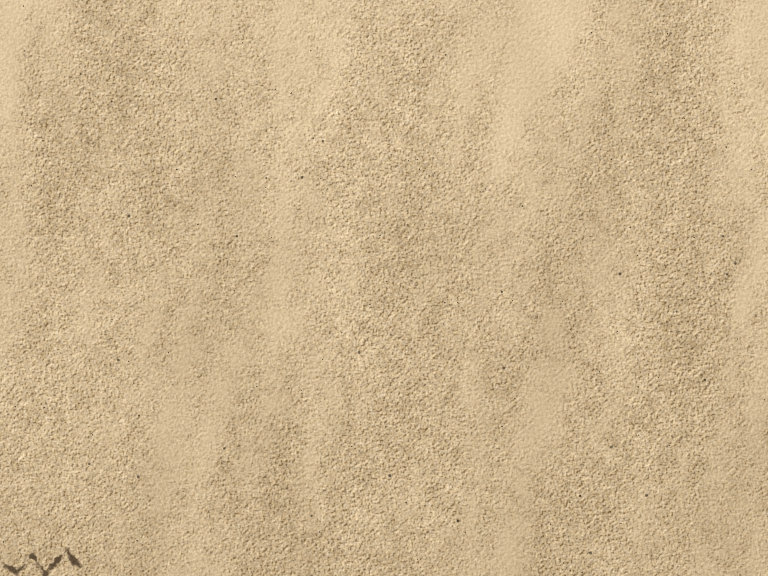
A WebGL 2 fragment shader for this texture:

```glsl
#version 300 es
precision highp float;
// Wind-swept beach sand: coarse grain between smooth, slightly slanted drifts.

uniform vec2 u_resolution;
out vec4 fragColor;

const float TAU = 6.2831853;
const vec3 SAND = vec3(0.805, 0.711, 0.565);
const vec3 WARM_TINT = vec3(0.024, 0.006, -0.026);
const vec2 TO_LIGHT = vec2(-0.0022, 0.0020);
const mat2 TURN = mat2(0.8, 0.6, -0.6, 0.8);

// Integer hash giving a value in 0..1 for each lattice cell
float hash(vec2 cell, uint seed) {
    uvec2 q = uvec2(ivec2(cell)) * uvec2(1597334673u, 3812015801u);
    uint h = (q.x ^ q.y ^ (seed * 668265263u)) * 1597334673u;
    h ^= h >> 15;
    h *= 2246822519u;
    h ^= h >> 13;
    return float(h >> 8) / 16777216.0;
}

float cornerSlope(vec2 cell, vec2 offset, uint seed) {
    float angle = TAU * hash(cell, seed);
    return dot(vec2(cos(angle), sin(angle)), offset);
}

float gradientNoise(vec2 p, uint seed) {
    vec2 c = floor(p), f = p - c;
    vec2 w = f * f * f * (f * (f * 6.0 - 15.0) + 10.0);
    vec2 e = vec2(1.0, 0.0);
    float low = mix(cornerSlope(c, f, seed), cornerSlope(c + e.xy, f - e.xy, seed), w.x);
    float high = mix(cornerSlope(c + e.yx, f - e.yx, seed), cornerSlope(c + e.xx, f - e.xx, seed), w.x);
    return mix(low, high, w.y);
}

// Two rotated layers keep the grains free of lattice directions
float grainHeight(vec2 p) {
    return gradientNoise(TURN * p * 165.0, 1u) + 0.8 * gradientNoise(p * TURN * 285.0, 2u);
}

// 0 on smooth drifts, 1 where the coarse grains lie bare
float coarseness(vec2 p) {
    float across = p.x - 0.13 * (p.y - 0.5) + 0.04 * gradientNoise(p * vec2(3.0, 2.0), 3u);
    float bands = -0.22 * cos(TAU * (across - 0.42) / 0.47);
    float streaks = 0.45 * gradientNoise(vec2(across * 9.0, p.y * 1.6), 4u)
                  + 0.45 * gradientNoise(vec2(across * 20.0, p.y * 5.0), 5u);
    float ragged = 0.35 * gradientNoise(p * vec2(30.0, 22.0), 6u)
                 + 0.30 * gradientNoise(TURN * p * 58.0, 15u);
    float centre = 0.19 - 0.2 * smoothstep(0.6, 1.1, p.y);
    return smoothstep(-0.46, 0.46, bands + streaks + ragged + centre);
}

// Sparse dark mineral grains, one candidate per cell
float darkSpecks(vec2 p, float density) {
    float cells = 60.0;
    vec2 c = floor(p * cells);
    vec2 centre = 0.25 + 0.5 * vec2(hash(c, 7u), hash(c, 8u));
    float radius = mix(0.10, 0.24, pow(hash(c, 9u), 4.0));
    float present = step(1.0 - density, hash(c, 10u));
    return present * (1.0 - smoothstep(radius * 0.3, radius, length(fract(p * cells) - centre)));
}

float segmentDistance(vec2 p, vec2 a, vec2 b) {
    vec2 ab = b - a;
    return length(p - a - ab * clamp(dot(p - a, ab) / dot(ab, ab), 0.0, 1.0));
}

vec2 twigJoint(float i) {
    float swing = mod(i + 1.0, 2.0) * 0.55 + 0.45 * hash(vec2(i, 0.0), 11u);
    return vec2(0.026 * i - 0.005 + 0.016 * hash(vec2(i, 1.0), 11u), mix(-0.006, 0.058, swing));
}

// Broken, jagged shadow in the lower left corner
float twigShadow(vec2 p) {
    float d = 1.0;
    for (float i = 0.0; i < 5.0; i++) {
        float width = 0.0035 * hash(vec2(i, 2.0), 11u);
        d = min(d, segmentDistance(p, twigJoint(i), twigJoint(i + 1.0)) - width);
    }
    d += 0.009 * gradientNoise(p * 60.0, 12u) + 0.003 * gradientNoise(p * 180.0, 16u);
    return 1.0 - smoothstep(-0.001, 0.005, d);
}

void main() {
    vec2 p = gl_FragCoord.xy / u_resolution.y;
    float coarse = coarseness(p);

    // Round grains with a touch of side light, and deeper gaps in coarse sand
    float height = grainHeight(p);
    float relief = height - grainHeight(p + TO_LIGHT);
    float grains = 0.85 * height + 0.5 * relief;
    float gaps = smoothstep(0.28, 0.85, -grains);
    float tone = grains * mix(0.06, 0.145, coarse) - 0.09 * gaps * coarse;

    // Broad light and shade: drifts, long slanted streaks and clumps
    float slant = p.x - 0.13 * p.y;
    tone += mix(0.040, -0.022, coarse);
    tone += 0.055 * gradientNoise(vec2(slant * 5.0, p.y * 1.8), 13u);
    tone += 0.040 * gradientNoise(vec2(slant * 14.0, p.y * 6.0), 18u);
    tone += 0.075 * coarse * gradientNoise(TURN * p * 38.0, 19u);
    tone += 0.060 * coarse * gradientNoise(p * TURN * 74.0, 20u);
    tone += 0.035 * (p.y - 0.5);

    // Individual grain tint, dark specks and the twig
    float tint = gradientNoise(p * TURN * 120.0, 14u) * coarse;
    vec3 colour = SAND + tone * vec3(1.0, 1.0, 0.95) + WARM_TINT * tint;
    colour *= 1.0 - 0.5 * darkSpecks(p, mix(0.004, 0.035, coarse));
    colour = mix(colour, vec3(0.27, 0.21, 0.15), 0.8 * twigShadow(p));
    fragColor = vec4(clamp(colour, 0.0, 1.0), 1.0);
}
```
